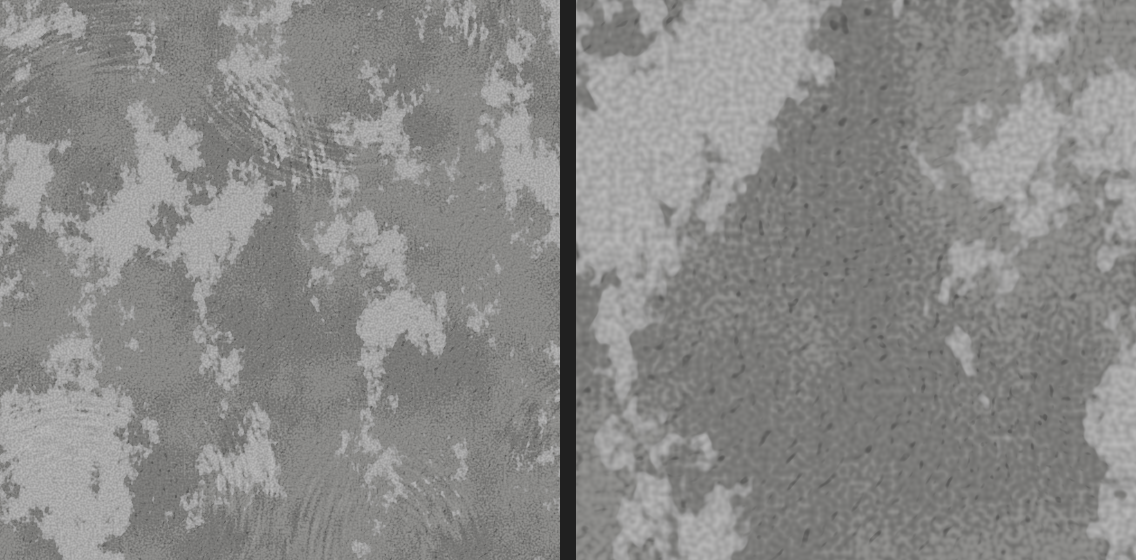
Left, the full canvas; right, a detail of the centre.
This texture is drawn by a three.js fragment shader. Its source:

```glsl
varying vec2 vUv;

const vec3 WARM_GREY = vec3(1.0, 0.997, 0.982);
const vec3 NEUTRAL_GREY = vec3(1.0, 0.998, 0.996);
const float GRIT_TONE = 0.478;
const float PLASTER_TONE = 0.537;
const float THIN_LIME_TONE = 0.605;
const float THICK_LIME_TONE = 0.665;
const float TAU = 6.2831853;

vec2 hash2(vec2 p) {
  vec3 q = fract(p.xyx * vec3(0.1031, 0.1030, 0.0973));
  q += dot(q, q.yzx + 33.33);
  return fract((q.xx + q.yz) * q.zy);
}

float cornerSlope(vec2 cell, vec2 offset) {
  float angle = TAU * hash2(cell).x;
  return dot(vec2(cos(angle), sin(angle)), offset);
}

float gradientNoise(vec2 p) {
  vec2 i = floor(p);
  vec2 f = p - i;
  vec2 u = f * f * f * (f * (f * 6.0 - 15.0) + 10.0);
  vec2 e = vec2(1.0, 0.0);
  float low = mix(cornerSlope(i, f), cornerSlope(i + e, f - e), u.x);
  float high = mix(cornerSlope(i + e.yx, f - e.yx), cornerSlope(i + 1.0, f - 1.0), u.x);
  return mix(low, high, u.y);
}

float fbm(vec2 p, float amplitude, float gain) {
  float sum = 0.0;
  for (int i = 0; i < 5; i++) {
    sum += amplitude * gradientNoise(p);
    p = p * 2.03 + vec2(17.3, 41.7);
    amplitude *= gain;
  }
  return sum;
}

float softSpot(vec2 p, vec2 center, vec2 size) {
  vec2 d = (p - center) / size;
  return exp(-dot(d, d));
}

// Fine grooves along randomly placed arcs
float trowelGrooves(vec2 p, float frequency) {
  float sum = 0.0;
  for (int i = 0; i < 12; i++) {
    float id = float(i);
    vec2 center = hash2(vec2(id, 7.0)) * 1.3 - 0.15;
    vec2 shape = hash2(vec2(id, 23.0));
    float turn = TAU * shape.x;
    vec2 d = mat2(cos(turn), -sin(turn), sin(turn), cos(turn)) * (p - center);
    float radius = length(d);
    float angle = atan(d.y, d.x);
    float ring = 1.0 - smoothstep(0.03, 0.1, abs(radius - mix(0.14, 0.4, shape.y)));
    float sweep = 1.0 - smoothstep(0.2, 0.75, abs(angle));
    sum += ring * sweep * gradientNoise(vec2(radius * frequency, angle * 5.0 + id * 19.0));
  }
  return sum;
}

float plasterHeight(vec2 p) {
  return gradientNoise(p * vec2(120.0, 84.0)) + 0.55 * gradientNoise(p * 215.0 + 31.0);
}

// Slope of the surface as seen by a light from one side
float relief(vec2 p, vec2 lightStep) {
  return plasterHeight(p + lightStep) - plasterHeight(p - lightStep);
}

// Ragged coverage of the pale lime layer
float limeField(vec2 p, float grooves) {
  float bias = softSpot(p, vec2(0.2, 0.45), vec2(0.3, 0.65))
             + softSpot(p, vec2(0.93, 0.82), vec2(0.15, 0.17));
  float broad = gradientNoise(p * vec2(5.6, 4.4) + 3.7);
  float ragged = fbm(p * vec2(9.5, 7.5) + 11.0, 0.55, 0.78);
  return 0.23 * bias + 0.8 * broad + ragged + 0.22 * grooves;
}

void main() {
  vec2 p = vUv;
  float grooves = trowelGrooves(p, 140.0);
  float grain = gradientNoise(p * 250.0 + 5.0);
  vec2 warp = vec2(gradientNoise(p * 6.0), gradientNoise(p * 6.0 + 50.0));
  float slope = relief(p + 0.05 * warp, vec2(-0.0013, 0.0013));

  // Worn plaster alternating between smooth and gritty
  float wear = fbm(p * 4.0 + 71.0, 0.6, 0.65) + 0.3 * grain + 0.4 * grooves;
  float smoothPlaster = smoothstep(-0.16, 0.16, wear);
  float tone = mix(GRIT_TONE, PLASTER_TONE, smoothPlaster);

  // Pale lime patches with broken edges
  float field = limeField(p, grooves);
  float lime = smoothstep(0.17, 0.29, field);
  float limeTone = mix(THIN_LIME_TONE, THICK_LIME_TONE, smoothstep(0.2, 0.42, field));
  tone = mix(tone, limeTone, lime);

  // Pits, scratches and grain
  float pits = smoothstep(0.28, 0.8, slope);
  float pitDepth = mix(mix(0.1, 0.07, smoothPlaster), 0.025, lime);
  tone -= pitDepth * pits;
  tone += 0.02 * clamp(-slope, -0.6, 0.8);
  tone += 0.07 * grooves + mix(0.07, 0.1, lime) * grain;

  gl_FragColor = vec4(tone * mix(WARM_GREY, NEUTRAL_GREY, lime), 1.0);
}
```
